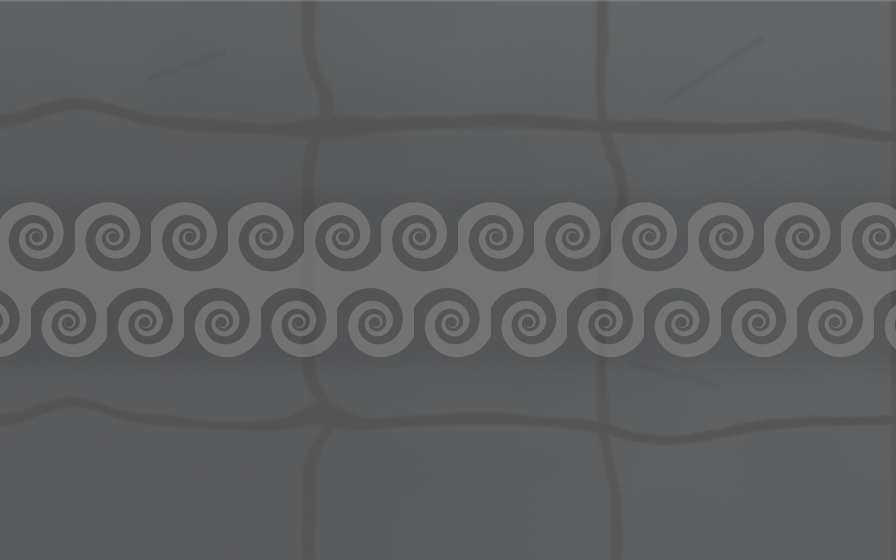
Write a WebGL 1 fragment shader that draws this pattern.

```glsl
precision highp float;
// Draws a grey stone wall crossed by a pale band with two rows of running spirals.
uniform vec2 u_resolution;

const float PI = 3.14159265;
const float SPACING = 0.1369;      // distance between spiral centres
const float SPIRAL_RADIUS = 0.061; // outer edge at the crest
const float TIGHTNESS = 0.147;     // logarithmic shrink per radian
const float BAND_MIDDLE = 0.5005;

vec2 hash2(vec2 cell) {
  vec2 k = vec2(dot(cell, vec2(127.1, 311.7)), dot(cell, vec2(269.5, 183.3)));
  return fract(sin(k) * 43758.5);
}

// Distance to the nearest scattered point
float cellular(vec2 p) {
  vec2 cell = floor(p);
  float nearest = 2.0;
  for (int j = -1; j <= 1; j++) {
    for (int i = -1; i <= 1; i++) {
      vec2 n = cell + vec2(float(i), float(j));
      nearest = min(nearest, length(n + hash2(n) - p));
    }
  }
  return nearest;
}

float layeredSines(vec2 p) {
  float sum = 0.0;
  float amp = 0.5;
  for (int i = 0; i < 4; i++) {
    sum += amp * sin(p.x + 1.7 * sin(p.y)) * cos(p.y - 0.6 * p.x);
    p = mat2(1.5, 1.2, -1.2, 1.5) * p + 2.3;
    amp *= 0.5;
  }
  return sum;
}

float bump(float x, float centre, float width) {
  float d = (x - centre) / width;
  return exp(-d * d);
}

float segmentDistance(vec2 p, vec2 a, vec2 b) {
  vec2 ab = b - a;
  return length(p - a - ab * clamp(dot(p - a, ab) / dot(ab, ab), 0.0, 1.0));
}

float softLine(float d, float width) {
  return 1.0 - smoothstep(width * 0.35, width, abs(d));
}

// Signed distance to the pale side of a running spiral row (negative is pale)
float spiralRow(vec2 q) {
  q.x = mod(q.x + 0.5 * SPACING, SPACING) - 0.5 * SPACING;
  float side = q.y < 0.0 ? -1.0 : 1.0;
  float r = max(length(q), 0.0005);
  float turn = atan(q.x * side, abs(q.y) + 0.00001);
  float phase = turn + log(r / SPIRAL_RADIUS) / TIGHTNESS;
  float d = side * sin(min(phase, 0.5 * PI)) * TIGHTNESS * r;
  return max(d, 0.008 - r);
}

// Wavy mortar joints between the blocks
float mortar(vec2 p, float rough) {
  float wobble = 0.006 * sin(p.x * 9.0) + 0.004 * rough;
  float upper = 0.777 + 0.032 * bump(p.x, 0.14, 0.1) + wobble
    - 0.025 * smoothstep(1.4, 1.6, p.x);
  float lower = 0.245 + 0.032 * bump(p.x, 0.13, 0.08) + wobble
    + 0.02 * bump(p.x, 0.57, 0.05) - 0.024 * bump(p.x, 1.19, 0.12);
  float left = 0.551 + 0.032 * bump(p.y, 0.81, 0.06)
    + 0.038 * bump(p.y, 0.25, 0.05) + 0.005 * rough;
  float right = 1.075 + 0.038 * bump(p.y, 0.65, 0.08)
    + 0.025 * (1.0 - smoothstep(0.1, 0.26, p.y)) + 0.004 * rough;
  float thick = 0.017 + 0.006 * rough;
  float crossing = 0.016 * bump(p.x, 0.59, 0.06);
  float rows = max(softLine(p.y - upper, thick + crossing),
                   softLine(p.y - lower, thick * 0.8 + crossing));
  float columns = max(softLine(p.x - left, thick),
                      softLine(p.x - right, thick * 0.85));
  columns = max(columns, softLine(p.x - 1.6, 0.012));
  return max(rows, columns * 0.8);
}

float scratches(vec2 p) {
  float d = segmentDistance(p, vec2(1.19, 0.82), vec2(1.36, 0.93));
  d = min(d, segmentDistance(p, vec2(0.27, 0.86), vec2(0.4, 0.91)));
  d = min(d, segmentDistance(p, vec2(1.13, 0.35), vec2(1.28, 0.31)));
  return softLine(d, 0.009);
}

vec3 stoneWall(vec2 p) {
  float rough = layeredSines(p * 14.0);
  float cloud = layeredSines(p * vec2(4.0, 6.0) + 1.0);
  float tone = 0.358 + 0.02 * smoothstep(0.2, 1.5, p.x);
  tone += 0.02 * smoothstep(0.72, 1.0, p.y) + 0.008 * cloud;
  tone += 0.008 * (cellular(p * 5.0 + 0.15 * rough) - 0.5);
  tone -= 0.014 * scratches(p + 0.004 * rough);
  vec3 stone = tone * vec3(0.99, 1.0, 1.015);
  return mix(stone, vec3(0.318, 0.318, 0.312), 0.72 * mortar(p, rough));
}

void main() {
  vec2 p = gl_FragCoord.xy / u_resolution.y;
  float pixel = 1.0 / u_resolution.y;
  vec3 color = stoneWall(p);

  // Soft shadow around the band
  float outside = max(abs(p.y - BAND_MIDDLE) - 0.12, 0.0);
  color *= 1.0 - 0.09 * exp(-outside * outside / 0.002);

  // The lower row is the upper row turned half way round
  vec2 q = p.y > BAND_MIDDLE ? p - vec2(0.0646, 0.577) : vec2(0.123, 0.424) - p;
  float pale = 1.0 - smoothstep(-0.7 * pixel, 0.7 * pixel, spiralRow(q));
  color = mix(color, color * 0.55 + 0.268, pale);

  // Fine grain and the thin light rim along the top
  color += 0.006 * (cellular(p * 160.0) - 0.5);
  color += 0.1 * smoothstep(0.996, 0.999, p.y);
  gl_FragColor = vec4(color, 1.0);
}
```
